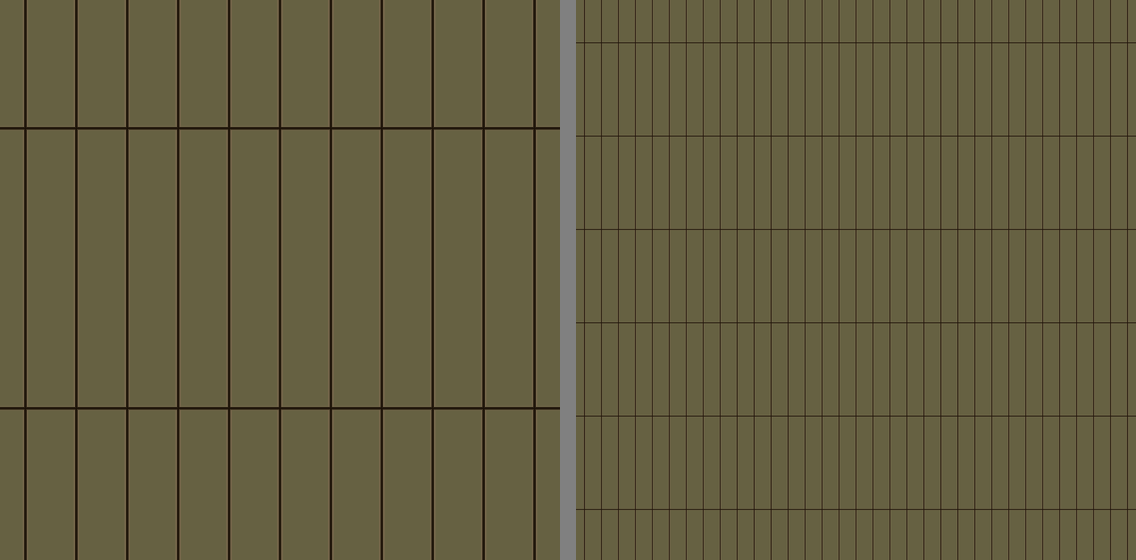
Left: one tile. Right: repeated 3 by 3.
Write a WebGL 2 fragment shader that draws this pattern.

```glsl
#version 300 es
precision highp float;

#define COLUMNS 11.0
#define ROWS 2.0
#define COLUMN_SHIFT 0.5
#define ROW_SHIFT 0.5417
#define CORE_HALF 0.0013
#define GROOVE_HALF 0.0024
#define RIM_HALF 0.0050
#define CROSS_RIM 0.35

uniform vec2 u_resolution;
out vec4 fragColor;

const vec3 PANEL = vec3(0.40, 0.38, 0.26);
const vec3 RIM = vec3(0.47, 0.41, 0.30);
const vec3 GROOVE = vec3(0.19, 0.15, 0.09);
const vec3 CORE = vec3(0.11, 0.07, 0.03);

// Distance to the nearest of evenly spaced lines, in canvas units
vec2 lineDistance(vec2 uv, vec2 count, vec2 shift) {
    return abs(fract(uv * count - shift + 0.5) - 0.5) / count;
}

// Antialiased coverage of a band around a line
vec2 band(vec2 dist, float halfWidth, vec2 pixel) {
    return 1.0 - smoothstep(halfWidth - 0.5 * pixel, halfWidth + 0.5 * pixel, dist);
}

void main() {
    vec2 uv = gl_FragCoord.xy / u_resolution;
    vec2 pixel = 1.0 / u_resolution;
    vec2 dist = lineDistance(uv, vec2(COLUMNS, ROWS), vec2(COLUMN_SHIFT, ROW_SHIFT));

    // Worn light rims, fainter beside the horizontal joints
    vec2 rim = band(dist, RIM_HALF, pixel) * vec2(1.0, CROSS_RIM);
    vec3 color = mix(PANEL, RIM, max(rim.x, rim.y));

    // Dark grooves with a deeper core
    vec2 groove = band(dist, GROOVE_HALF, pixel);
    vec2 core = band(dist, CORE_HALF, pixel);
    color = mix(color, GROOVE, max(groove.x, groove.y));
    color = mix(color, CORE, max(core.x, core.y));

    fragColor = vec4(color, 1.0);
}
```
